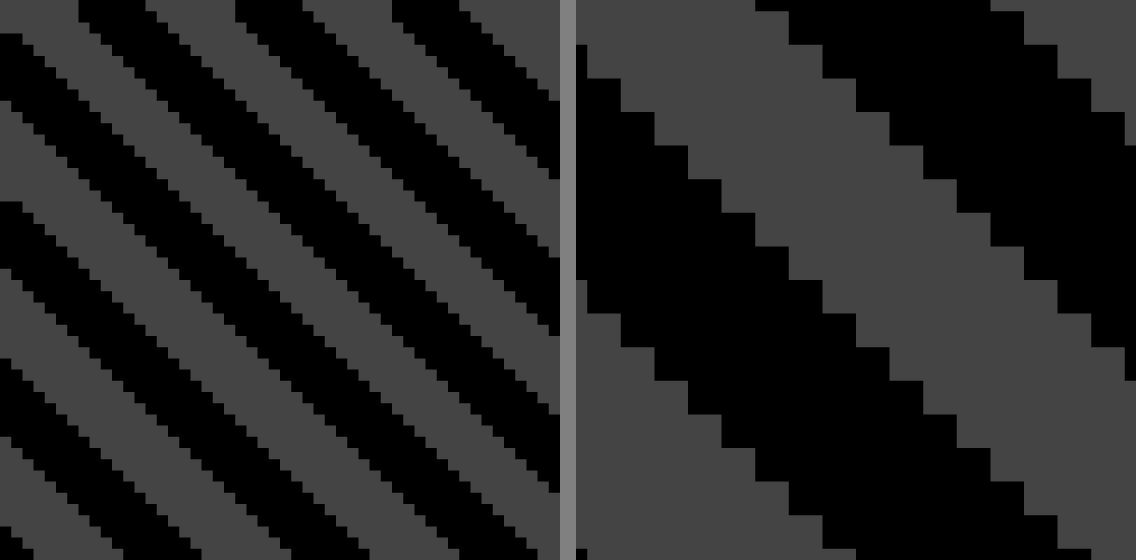
Left: the whole. Right: its middle third, enlarged.
This pattern is drawn by a Shadertoy shader. Its source:

```glsl
const float CELLS = 50.0;          // blocks across the canvas
const float STRIPE_WIDTH = 7.0;    // all stripe sizes are in blocks
const float UPPER_PERIOD = 14.0;
const float LOWER_PERIOD = 15.0;
const float PHASE = 8.0;           // diagonal offset where the period changes
const float UPPER_STRIPES = 4.0;   // stripes above that offset
const float TRIM_ROWS = 25.0;      // rows whose left-hand tips are blunted
const int SAMPLES = 4;             // smoothing samples per axis
const vec3 GREY = vec3(0.267);
const vec3 BLACK = vec3(0.0);

// 1 inside a black stripe; cell.x counts from the left, cell.y from the top
float stairStripe(vec2 cell) {
    float diagonal = cell.x - cell.y + PHASE;
    float period = diagonal < 0.0 ? LOWER_PERIOD : UPPER_PERIOD;
    float across = mod(diagonal + 0.5, period);
    bool inside = across < STRIPE_WIDTH && diagonal < UPPER_STRIPES * UPPER_PERIOD;

    // Blunt the sharp tips along the top and left borders
    bool topTip = cell.y < 0.5 && across < 1.0;
    bool leftTip = cell.x < 0.5 && cell.y < TRIM_ROWS && across > STRIPE_WIDTH - 1.0;
    return inside && !topTip && !leftTip ? 1.0 : 0.0;
}

void mainImage(out vec4 fragColor, in vec2 fragCoord) {
    // Average a grid of samples so block edges stay smooth at any size
    float coverage = 0.0;
    for (int j = 0; j < SAMPLES; j++) {
        for (int i = 0; i < SAMPLES; i++) {
            vec2 jitter = (vec2(i, j) + 0.5) / float(SAMPLES) - 0.5;
            vec2 uv = (fragCoord + jitter) / iResolution.y;
            coverage += stairStripe(floor(vec2(uv.x, 1.0 - uv.y) * CELLS));
        }
    }
    coverage /= float(SAMPLES * SAMPLES);
    fragColor = vec4(mix(GREY, BLACK, coverage), 1.0);
}
```
